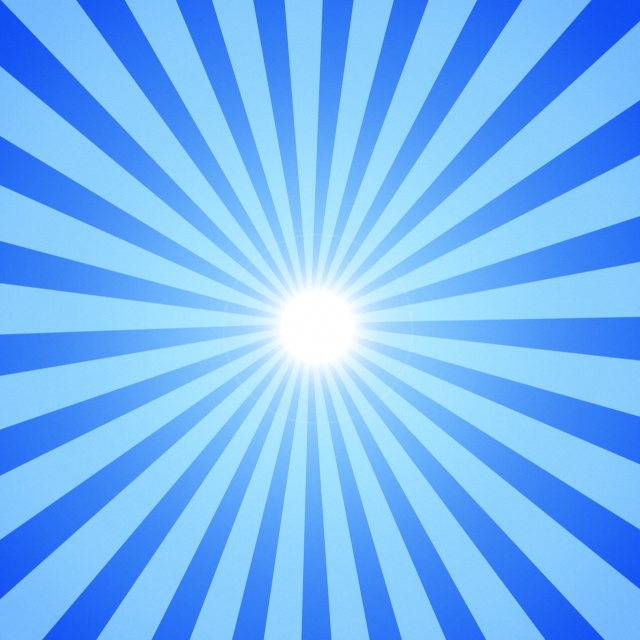
Give the GLSL for this background, as a WebGL 2 fragment shader.

```glsl
#version 300 es
precision highp float;
// A blue sunburst: 25 evenly repeated rays, slightly stretched sideways,
// darken from a white central glow toward the corners. A faint lens ring
// and fine hashed grain lie on top.

uniform vec2 u_resolution;
out vec4 fragColor;

const float TAU = 6.2831853;
const float RAYS = 25.0;

float hash(vec2 p) {
    return fract(sin(dot(p, vec2(127.1, 311.7))) * 43758.5453);
}

// Coverage of the dark rays, with edges softened by a canvas distance.
float rayMask(vec2 p) {
    vec2 q = vec2(p.x, p.y * 0.845);
    float turn = (atan(q.y, q.x) + radians(2.25)) / TAU;
    float fromAxis = abs(fract(turn * RAYS + 0.5) - 0.5);
    float edge = (0.2225 - fromAxis) * TAU / RAYS * length(p);
    float soft = max(0.0012, 0.8 / u_resolution.y);
    return smoothstep(-soft, soft, edge);
}

vec3 darkRay(float r) {
    vec3 c = mix(vec3(0.47, 0.76, 0.99), vec3(0.18, 0.47, 0.96), smoothstep(0.12, 0.53, r));
    return mix(c, vec3(0.07, 0.31, 0.95), smoothstep(0.45, 0.70, r));
}

vec3 lightRay(float r) {
    vec3 c = mix(vec3(0.64, 0.89, 1.0), vec3(0.54, 0.81, 0.99), smoothstep(0.15, 0.48, r));
    return mix(c, vec3(0.45, 0.72, 0.99), smoothstep(0.45, 0.70, r));
}

void main() {
    vec2 uv = gl_FragCoord.xy / u_resolution;
    float r = length(uv - vec2(0.496, 0.489));

    // Rays
    vec3 color = mix(lightRay(r), darkRay(r), rayMask(uv - vec2(0.4845, 0.4948)));

    // Thin lens ring
    float ringOffset = (length(uv - vec2(0.497, 0.486)) - 0.1475) / 0.0018;
    color = mix(color, vec3(1.0), 0.10 * exp(-ringOffset * ringOffset));

    // White core inside a broad halo
    float glow = 1.25 * exp(-r * r / 0.0042) + 0.45 * exp(-r * r / 0.02);
    color = mix(color, vec3(1.0), min(glow, 1.0));

    // Fine grain
    color += (hash(floor(uv * 384.0)) - 0.5) * 0.012;
    fragColor = vec4(clamp(color, 0.0, 1.0), 1.0);
}
```
